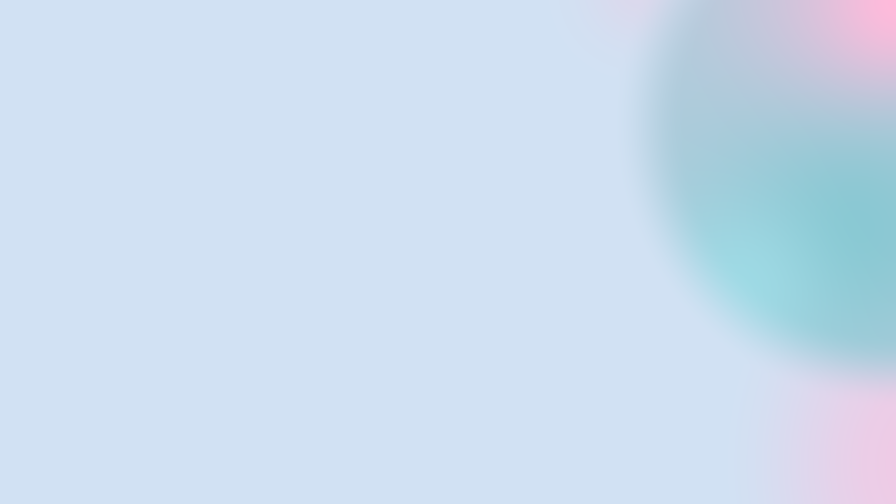
Write a Shadertoy shader that draws this background.

```glsl
// Pale blue backdrop with a soft teal orb at the upper right and pink glows around it.

// Positions are in canvas heights, measured from the lower right corner.
const vec3 SKY      = vec3(0.820, 0.883, 0.953);
const vec3 LAVENDER = vec3(0.870, 0.840, 0.920);
const vec3 ROSE     = vec3(0.935, 0.795, 0.900);
const vec3 MIST     = vec3(0.685, 0.800, 0.860);
const vec3 TEAL     = vec3(0.530, 0.780, 0.820);
const vec3 CYAN     = vec3(0.620, 0.865, 0.905);
const vec3 MAUVE    = vec3(0.790, 0.775, 0.860);
const vec3 PINK     = vec3(1.000, 0.730, 0.860);

const vec2 ORB_CENTER  = vec2(0.005, 0.757);
const float ORB_INNER  = 0.425;
const float ORB_OUTER  = 0.570;
const vec2 ROSE_CENTER = vec2(0.07, 0.08);
const float ROSE_RADIUS = 0.43;
const float RING_PERIOD = 0.06;
const float RING_STRENGTH = 0.012;

// Gaussian falloff around a center.
float glow(vec2 p, vec2 center, float radius) {
    vec2 d = (p - center) / radius;
    return exp(-dot(d, d));
}

// Backdrop with a lavender fringe and a faintly ringed rose glow.
vec3 backdrop(vec2 p) {
    vec3 color = mix(SKY, LAVENDER, 0.8 * glow(p, vec2(-0.51, 1.02), 0.10));
    float d = length((p - ROSE_CENTER) * vec2(1.0, 0.8));
    float rose = 1.0 - smoothstep(0.05, ROSE_RADIUS, d);
    float rings = RING_STRENGTH * sin(6.28318 * d / RING_PERIOD);
    return mix(color, ROSE, rose * (1.0 + rings));
}

// Blended colors inside the orb.
vec3 orbColor(vec2 p) {
    vec3 color = mix(MIST, TEAL, glow(p, vec2(-0.10, 0.55), 0.26));
    color = mix(color, CYAN, 0.85 * glow(p, vec2(-0.31, 0.43), 0.17));
    color = mix(color, MAUVE, 0.9 * glow(p, vec2(-0.18, 1.02), 0.22));
    return mix(color, PINK, glow(p, vec2(0.01, 1.0), 0.17));
}

void mainImage(out vec4 fragColor, in vec2 fragCoord) {
    vec2 p = (fragCoord - vec2(iResolution.x, 0.0)) / iResolution.y;
    float orb = 1.0 - smoothstep(ORB_INNER, ORB_OUTER, length(p - ORB_CENTER));
    fragColor = vec4(mix(backdrop(p), orbColor(p), orb), 1.0);
}
```
